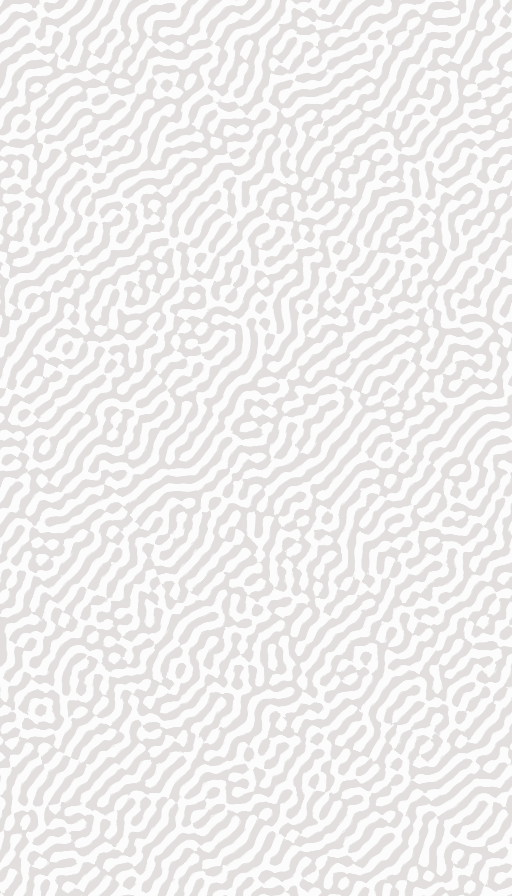
A WebGL 1 fragment shader for this pattern:

```glsl
precision highp float;
// Labyrinth of pale grey and white bands, as left by a reaction-diffusion process.
// Plane waves of similar length and direction are summed and saturated, then one
// round band-pass filter evens the band widths and rounds off their ends.

uniform vec2 u_resolution;

#define WAVES 28             // plane waves in the seed field
#define TAPS 60              // samples of the band-pass filter
#define WAVELENGTH 0.0303    // band period, in canvas widths
#define BAND_ANGLE 0.83      // main band direction, radians
#define LENGTH_JITTER 0.26   // relative spread of the wave numbers
#define FILTER_RADIUS 1.25   // in wavelengths
#define SATURATION 0.08      // lower is harder
#define WHITE_BIAS 0.004     // widens the white bands, in wavelengths
#define WHITE vec3(0.99, 0.99, 0.99)
#define GREY vec3(0.885, 0.876, 0.871)

const float TAU = 6.2831853;
const float GOLDEN_ANGLE = 2.3999632;

vec3 waves[WAVES];           // wave vector and phase

float hash(float n) {
  return fract(sin(n * 12.9898 + 4.137) * 4375.853);
}

// Directions cluster around the band normal, with a few far strays.
void makeWaves() {
  for (int i = 0; i < WAVES; i++) {
    float n = float(i);
    float t = 2.0 * (n + hash(n)) / float(WAVES) - 1.0;
    float angle = BAND_ANGLE + 0.25 * TAU + t * (0.48 + 0.75 * t * t);
    float number = TAU * (1.0 + LENGTH_JITTER * (hash(n + 37.0) - 0.5));
    waves[i] = vec3(number * vec2(cos(angle), sin(angle)), TAU * hash(n + 71.0));
  }
}

// Random field with unit variance, pressed towards -1 and 1.
float saturatedField(vec2 p) {
  float sum = 0.0;
  for (int i = 0; i < WAVES; i++) {
    sum += cos(dot(waves[i].xy, p) + waves[i].z);
  }
  sum *= sqrt(2.0 / float(WAVES));
  return sum * inversesqrt(sum * sum + SATURATION);
}

// Signed distance to the nearest band edge, in wavelengths.
// The kernel is a Laguerre-Gauss hat tuned to a period of one.
float bandDistance(vec2 p) {
  const float sharpness = TAU * TAU / 8.0;
  float value = 0.0;
  vec2 slope = vec2(0.0);
  for (int i = 0; i < TAPS; i++) {
    float n = float(i);
    float radius = FILTER_RADIUS * sqrt((n + 0.5) / float(TAPS));
    float turn = n * GOLDEN_ANGLE;
    vec2 offset = radius * vec2(cos(turn), sin(turn));
    float x = sharpness * radius * radius;
    float s = saturatedField(p + offset) * exp(-x);
    value += s * (1.0 - 2.0 * x + 0.5 * x * x);
    slope += s * (3.0 - 3.0 * x + 0.5 * x * x) * 2.0 * sharpness * offset;
  }
  return value / max(length(slope), 0.001);
}

void main() {
  makeWaves();
  vec2 p = gl_FragCoord.xy / (u_resolution.x * WAVELENGTH);
  float pixel = 1.0 / (u_resolution.x * WAVELENGTH);

  // Edge smoothed over about one pixel
  float d = bandDistance(p) + WHITE_BIAS;
  float white = smoothstep(-0.75 * pixel, 0.75 * pixel, d);
  gl_FragColor = vec4(mix(GREY, WHITE, white), 1.0);
}
```
